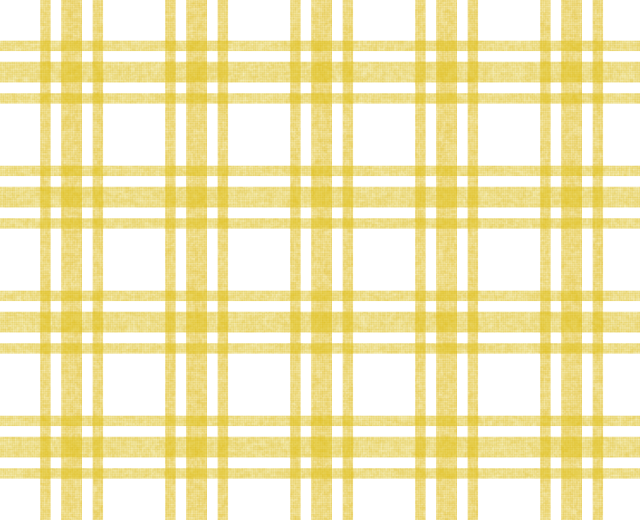
Write a Shadertoy shader that draws this pattern.

```glsl
const vec3 CLOTH = vec3(1.0);
const vec3 WARP_YELLOW = vec3(0.93, 0.853, 0.505);
const vec3 WEFT_YELLOW = vec3(0.93, 0.868, 0.54);
const vec3 CROSS_GOLD = vec3(0.90, 0.80, 0.29);

const float TILES_DOWN = 4.16;
const vec2 BAND_CENTRE = vec2(0.573, 0.583);
const float WIDE_HALF = 0.083;
const float THIN_HALF = 0.0415;
const float THIN_OFFSET = 0.21;
const float THREADS = 56.0;

float hash(vec2 p) {
    vec3 q = fract(vec3(p.xyx) * 0.1031);
    q += dot(q, q.yzx + 33.33);
    return fract((q.x + q.y) * q.z);
}

float valueNoise(vec2 p) {
    vec2 cell = floor(p);
    vec2 f = fract(p);
    f = f * f * (3.0 - 2.0 * f);
    float low = mix(hash(cell), hash(cell + vec2(1, 0)), f.x);
    float high = mix(hash(cell + vec2(0, 1)), hash(cell + vec2(1, 1)), f.x);
    return mix(low, high, f.y);
}

// Coverage of a stripe, from the distance to its centre line
float stripe(float dist, float halfWidth, float blur) {
    return clamp((halfWidth - dist) / blur + 0.5, 0.0, 1.0);
}

// One wide stripe flanked by two thin ones, repeated every unit
float stripeGroup(float x, float centre, float blur) {
    float d = abs(fract(x - centre + 0.5) - 0.5);
    float wide = stripe(d, WIDE_HALF, blur);
    float thin = stripe(abs(d - THIN_OFFSET), THIN_HALF, blur);
    return max(wide, thin);
}

// Signed linen grain: crossed thread ridges with uneven yarn
float linenGrain(vec2 p) {
    vec2 ridges = cos(6.2832 * p);
    float yarn = valueNoise(p * vec2(1.0, 0.35))
               + valueNoise(p * vec2(0.35, 1.0) + 71.0) - 1.0;
    float flecks = valueNoise(p * 1.3 + 19.0) - 0.5;
    return 0.16 * (ridges.x + ridges.y) + 0.5 * yarn + 0.65 * flecks;
}

void mainImage(out vec4 fragColor, in vec2 fragCoord) {
    vec2 p = fragCoord / iResolution.y * TILES_DOWN;
    float pixel = TILES_DOWN / iResolution.y;

    float warp = stripeGroup(p.x, BAND_CENTRE.x, pixel);
    float weft = stripeGroup(p.y, BAND_CENTRE.y, pixel);

    // Translucent bands deepen where they cross
    vec3 color = mix(CLOTH, WARP_YELLOW, warp);
    color = mix(color, mix(WEFT_YELLOW, CROSS_GOLD, warp), weft);

    // Grain shows only on the dyed yarn, fainter at crossings
    float dyed = max(warp, weft);
    float strength = mix(1.0, 0.6, warp * weft);
    float grain = linenGrain(p * THREADS) * dyed * strength;
    color += grain * vec3(0.03, 0.065, 0.19);

    fragColor = vec4(clamp(color, 0.0, 1.0), 1.0);
}
```
